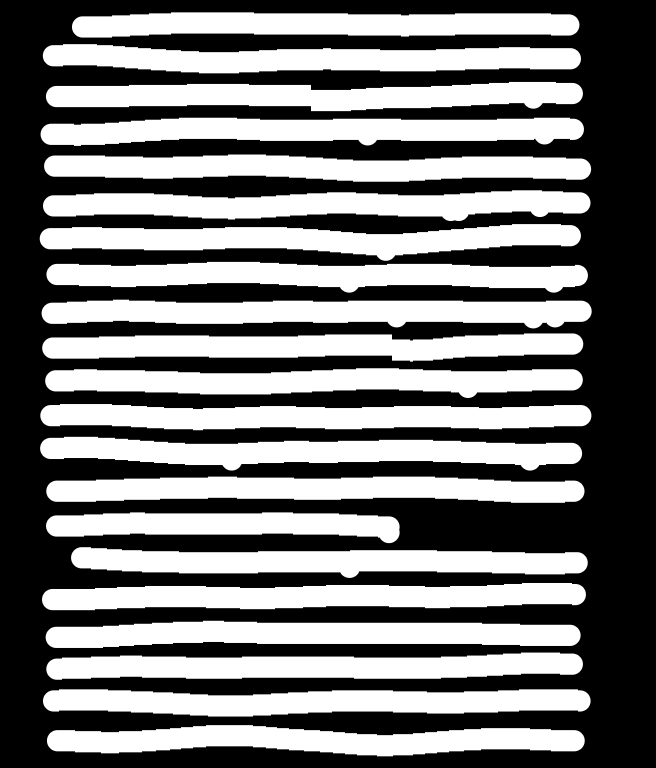
A WebGL 1 fragment shader for this pattern:

```glsl
precision highp float;
// Two paragraphs of thick white hand-drawn bars with blots, on black.
uniform vec2 u_resolution;

// Lengths are fractions of the canvas height.
const float ROWS = 21.0;
const float PARAGRAPH_ROWS = 15.0;
const float FIRST_ROW = 0.9688;
const float SPACING = 0.0466;
const float BRUSH = 0.0138;
const float GRAIN = 768.0;
const vec3 PAPER = vec3(0.0);
const vec3 INK = vec3(1.0);

float hash(float n, float seed) {
  return fract(sin(n * 12.9898 + seed * 78.233) * 43758.5);
}

// Signed hash in -1..1
float jitter(float n, float seed) {
  return hash(n, seed) * 2.0 - 1.0;
}

// One-dimensional gradient noise
float gradientNoise(float x, float seed) {
  float cell = floor(x);
  float f = x - cell;
  float a = jitter(cell, seed) * f;
  float b = jitter(cell + 1.0, seed) * (f - 1.0);
  return mix(a, b, f * f * f * (f * (f * 6.0 - 15.0) + 10.0));
}

// 1.0 where the row number equals the given one
float isRow(float row, float number) {
  return 1.0 - step(0.5, abs(row - number));
}

// Sudden drop of the stroke that eases back up
float slip(float x, float row) {
  float chosen = isRow(row, 2.0) + isRow(row, 9.0);
  float start = mix(0.405, 0.51, isRow(row, 9.0));
  float ease = 1.0 - smoothstep(start + 0.02, start + 0.11, x);
  return chosen * step(start, x) * ease * 0.0065;
}

// Height of a row's centre line, drifting in small steps
float strokeHeight(float x, float row) {
  float drift = 0.015 * gradientNoise(x * 5.0, row + 3.0);
  drift += 0.002 * jitter(row, 5.0) - slip(x, row);
  return FIRST_ROW - row * SPACING + floor(drift * GRAIN + 0.5) / GRAIN;
}

// Left and right ends: indented first line, short last line
vec2 strokeEnds(float row) {
  float line = mod(row, PARAGRAPH_ROWS);
  float left = 0.0703 + 0.0055 * jitter(row, 1.0);
  float right = 0.75 + 0.0095 * jitter(row, 2.0);
  left += 0.04 * isRow(line, 0.0);
  right = mix(right, 0.5065, isRow(line, PARAGRAPH_ROWS - 1.0));
  return vec2(left, right);
}

// Distance to a round-ended wavering bar
float barDistance(vec2 p, float row, vec2 ends) {
  float x = clamp(p.x, ends.x, ends.y);
  return length(p - vec2(x, strokeHeight(x, row))) - BRUSH;
}

// Distance to the few blots that hang below a bar
float blotDistance(vec2 p, float row, vec2 ends) {
  float d = 1.0;
  for (int i = 0; i < 3; i++) {
    float slot = float(i) * 7.0 + 11.0;
    float x = min(mix(0.3, 0.74, hash(row, slot)), ends.y);
    vec2 centre = vec2(x, strokeHeight(x, row) - 0.0072);
    float blot = length(p - centre) - BRUSH;
    d = min(d, mix(1.0, blot, step(0.75, hash(row, slot + 3.0))));
  }
  return d;
}

void main() {
  vec2 p = gl_FragCoord.xy / u_resolution.y;
  float pixel = 1.0 / u_resolution.y;
  float nearest = floor((FIRST_ROW - p.y) / SPACING + 0.5);

  // Neighbouring rows may drift into this one
  float d = 1.0;
  for (int i = -1; i <= 1; i++) {
    float row = clamp(nearest + float(i), 0.0, ROWS - 1.0);
    vec2 ends = strokeEnds(row);
    d = min(d, barDistance(p, row, ends));
    d = min(d, blotDistance(p, row, ends));
  }

  float coverage = clamp(0.5 - d / pixel, 0.0, 1.0);
  gl_FragColor = vec4(mix(PAPER, INK, coverage), 1.0);
}
```
